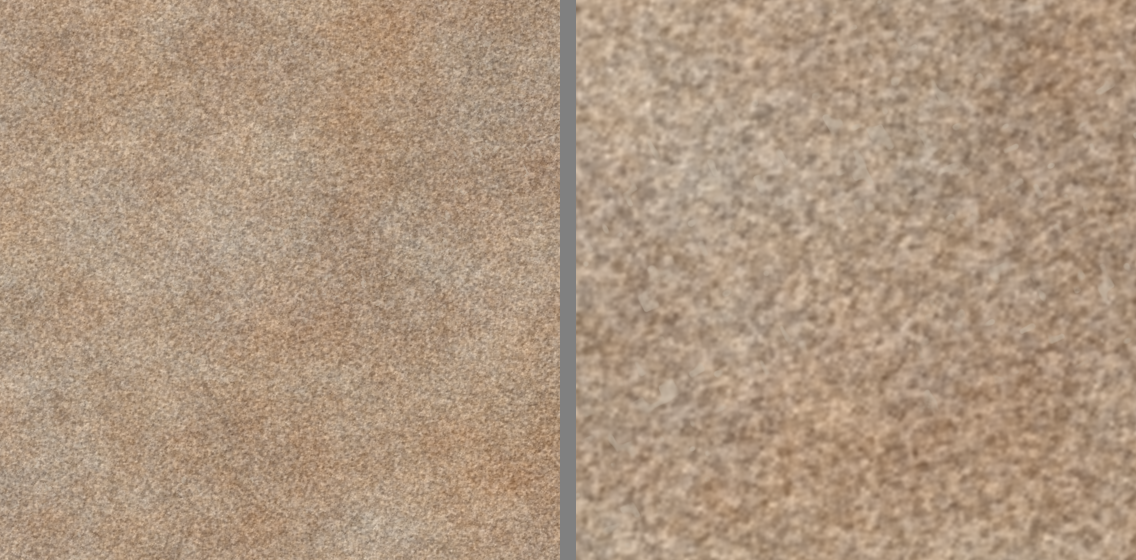
Left, the full canvas; right, a detail of the centre.
A three.js fragment shader for this texture:

```glsl
// Fine-grained sandstone: crisp sandy grains over soft brown and grey mottling.
varying vec2 vUv;

const vec3 SAND = vec3(0.689, 0.597, 0.507);
const vec3 PALE_GRIT = vec3(0.79, 0.74, 0.67);
const vec3 GREY_SHIFT = vec3(-0.05, 0.0, 0.045);
const vec3 RUST_SHIFT = vec3(0.012, -0.018, -0.028);
const vec2 TO_LIGHT = vec2(-0.0008, 0.0016);

float hash(vec2 cell) {
  vec3 q = fract(cell.xyx * vec3(0.1031, 0.1030, 0.0973));
  q += dot(q, q.yzx + 33.33);
  return fract((q.x + q.y) * q.z);
}

vec2 rotate(vec2 p, float angle) {
  float c = cos(angle);
  float s = sin(angle);
  return vec2(c * p.x - s * p.y, s * p.x + c * p.y);
}

// Smooth value noise from 0 to 1
float noise(vec2 p) {
  vec2 cell = floor(p);
  vec2 f = fract(p);
  vec2 u = f * f * (3.0 - 2.0 * f);
  float low = mix(hash(cell), hash(cell + vec2(1.0, 0.0)), u.x);
  float high = mix(hash(cell + vec2(0.0, 1.0)), hash(cell + vec2(1.0)), u.x);
  return mix(low, high, u.y);
}

// Layered noise centred on zero; roughness weights the finer layers
float mottle(vec2 p, float roughness) {
  float sum = 0.0;
  float amplitude = 0.5;
  for (int i = 0; i < 5; i++) {
    sum += amplitude * (noise(p) - 0.5);
    p = rotate(p, 0.65) * 2.03 + 17.3;
    amplitude *= roughness;
  }
  return sum;
}

// Height of the packed grains, turned per layer so that no direction stands out
float grainHeight(vec2 p) {
  float coarse = noise(rotate(p, 0.35) * 185.0 + 240.0);
  float medium = noise(rotate(p, 0.87) * 260.0 + 350.0);
  float fine = noise(rotate(p, 1.4) * 380.0 + 470.0);
  return 0.4 * coarse + 0.35 * medium + 0.25 * fine - 0.5;
}

void main() {
  vec2 p = vUv;

  // Ragged stains and smaller clumps
  float shade = mottle(p * vec2(5.0, 6.0) + 3.7, 0.74);
  float greyness = mottle(p * vec2(4.5, 5.5) + 61.0, 0.78);
  float rust = mottle(p * 7.0 + 113.0, 0.75);
  float clumps = mottle(p * 45.0 + 211.0, 0.65);
  vec3 color = SAND + 0.105 * shade + 0.05 * clumps;
  color += GREY_SHIFT * greyness + RUST_SHIFT * (rust - 1.2 * shade);

  // Bright grains and dark gaps, with a faint light from above
  float height = grainHeight(p);
  float relief = height - grainHeight(p + TO_LIGHT);
  color += vec3(1.0, 1.0, 0.97) * (0.37 * height + 0.12 * relief);

  // Slight colour differences between neighbouring grains
  float grainTint = noise(rotate(p, 0.6) * 130.0 + 500.0) - 0.5;
  color += vec3(-0.016, 0.0, 0.026) * grainTint;

  // Sparse pale grit, gathered in the greyer areas
  float grit = smoothstep(0.8, 0.95, noise(rotate(p, 1.1) * 150.0 + 700.0));
  float gathered = smoothstep(0.0, 0.25, greyness + 0.5 * clumps);
  color = mix(color, PALE_GRIT, 0.5 * grit * gathered);

  gl_FragColor = vec4(clamp(color, 0.0, 1.0), 1.0);
}
```
